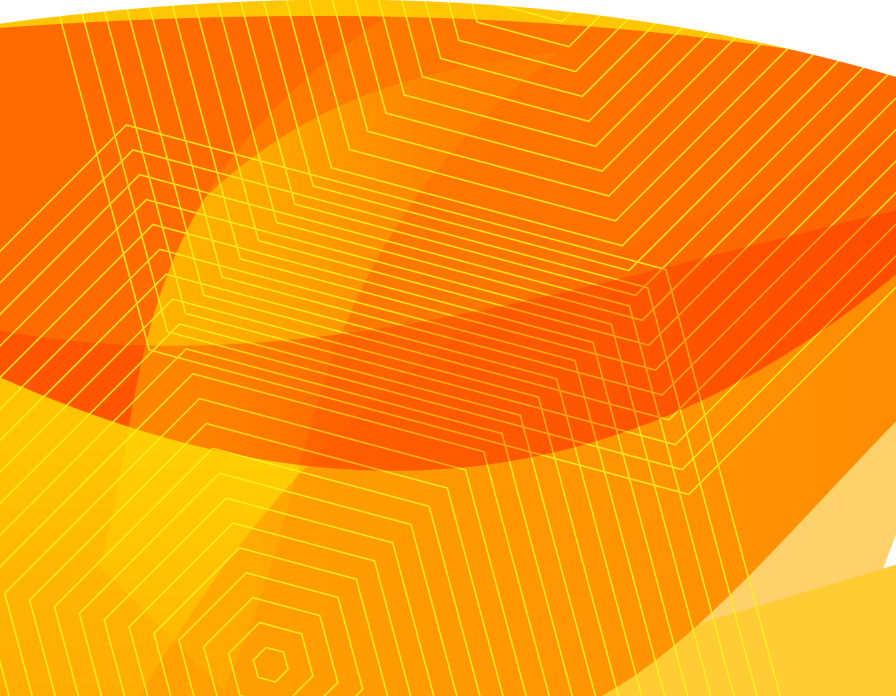
Write a Shadertoy shader that draws this background.

```glsl
#define RING_START 0.0257
#define RING_STEP 0.0370
#define RING_LAST 21.0
#define LINE_WIDTH 0.0023
#define LINE_COLOR vec3(1.0, 0.95, 0.10)
#define LOWER_HEX vec2(0.389, 0.045)
#define UPPER_HEX vec2(0.782, 1.065)
#define WIDTH 1.289
#define GOLD vec3(1.0, 0.78, 0.01)
#define PALE vec3(1.0, 0.82, 0.42)
#define LEMON vec3(1.0, 0.80, 0.20)

// Cubic through four evenly spaced values h on the range a..b
float curve(float x, float a, float b, vec4 h) {
    float s = 3.0 * (x - a) / (b - a);
    vec3 d1 = h.yzw - h.xyz;
    vec2 d2 = d1.yz - d1.xy;
    float d3 = d2.y - d2.x;
    return h.x + s * (d1.x + (s - 1.0) * (d2.x / 2.0 + (s - 2.0) * d3 / 6.0));
}

// Smooth mask of the positive side of an edge
float side(float d) {
    return clamp(0.5 + d / max(fwidth(d), 1e-5), 0.0, 1.0);
}

// Concentric hexagon outlines
float hexRings(vec2 q) {
    float apothem = 0.0;
    for (int i = 0; i < 3; i++) {
        float angle = radians(15.0 + 60.0 * float(i));
        apothem = max(apothem, abs(dot(q, vec2(cos(angle), sin(angle)))));
    }
    float toRadius = cos(radians(30.0));
    float r = apothem / toRadius - RING_START;
    float ring = clamp(round(r / RING_STEP), 0.0, RING_LAST);
    float d = abs(r - ring * RING_STEP) * toRadius;
    return clamp(0.5 + (0.5 * LINE_WIDTH - d) * iResolution.y, 0.0, 1.0);
}

void mainImage(out vec4 fragColor, in vec2 fragCoord) {
    vec2 p = fragCoord / iResolution.y;
    float across = clamp(p.x / WIDTH, 0.0, 1.0);

    // Sweeping horizontal edges
    float dome = side(curve(p.x, 0.0, WIDTH, vec4(0.966, 1.0, 0.978, 0.889)) - p.y);
    float lensTop = side(curve(p.x, 0.0, WIDTH, vec4(0.960, 0.977, 0.961, 0.903)) - p.y);
    float lensBase = side(p.y - curve(p.x, 0.0, WIDTH, vec4(0.458, 0.332, 0.367, 0.607)));
    float shade = side(curve(p.x, 0.0, WIDTH, vec4(0.525, 0.513, 0.592, 0.698)) - p.y);
    float body = side(p.y - curve(max(p.x, 0.8), 0.859, WIDTH, vec4(-0.003, 0.102, 0.245, 0.396)));

    // Rising leaf and the diagonal fold behind it
    float leafLeft = side(p.x - curve(p.y, 0.186, 0.992, vec4(0.143, 0.198, 0.299, 0.579)));
    float leafRight = side(curve(p.y, 0.007, 0.958, vec4(0.319, 0.428, 0.549, 0.847)) - p.x);
    float leafTop = side(curve(p.x, 0.268, 0.872, vec4(0.690, 0.839, 0.904, 0.936)) - p.y);
    float leaf = leafLeft * leafRight * leafTop * side(p.x + p.y - 0.329);
    float fold = side(p.y - curve(p.x, 0.201, WIDTH, vec4(0.0, 0.446, 0.656, 0.815)));

    // Lower field, gold on the left and orange on the right
    float goldGreen = mix(0.68, 0.77, smoothstep(0.0, 0.4, p.y));
    float lowerGreen = mix(mix(0.65, 0.55, across), goldGreen, fold);
    vec3 lower = vec3(1.0, lowerGreen + 0.04 * leaf, 0.01);

    // Orange lens with its deep lower band
    float lensGreen = mix(0.42, mix(0.52, 0.41, across), leafLeft);
    lensGreen = mix(lensGreen, mix(0.70, 0.49, smoothstep(0.22, 0.75, p.x)), leaf);
    lensGreen += 0.02 * (fold - 1.0) * leafLeft;
    lensGreen -= shade * mix(0.09, 0.18, leaf);
    vec3 lens = vec3(1.0, lensGreen, 0.0);

    // Pale corner with a lemon floor and a white notch
    float floorMask = side(0.102 + 0.30 * (p.x - 0.998) - p.y);
    float notch = side(p.x - 1.267 - 0.373 * (p.y - 0.178));
    vec3 corner = mix(mix(PALE, vec3(1.0), notch), LEMON, floorMask);

    // Layers from back to front
    vec3 color = mix(corner, lower, body);
    color = mix(color, lens, lensBase);
    color = mix(GOLD, color, lensTop);

    // Line work, dimmed inside the deep band
    float lines = max(hexRings(p - LOWER_HEX), hexRings(p - UPPER_HEX));
    float strength = mix(0.85, 0.50, shade * lensBase * smoothstep(0.1, 0.7, p.x));
    color = mix(color, LINE_COLOR, lines * strength);
    fragColor = vec4(mix(vec3(1.0), color, dome), 1.0);
}
```
